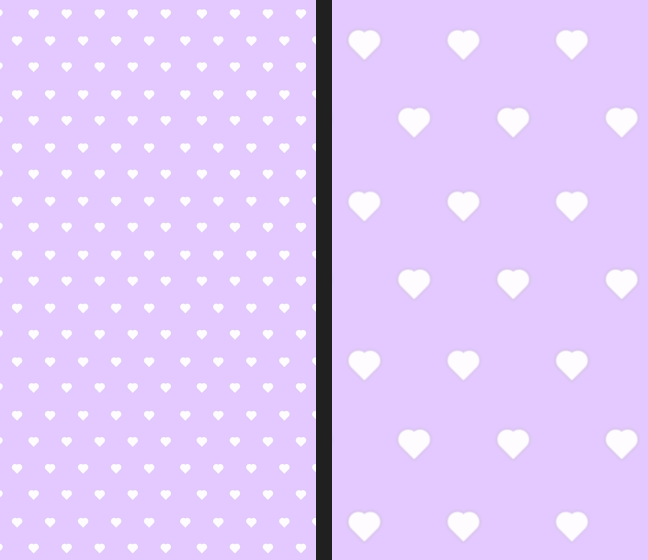
Left: the whole. Right: its middle third, enlarged.
Give the GLSL for this pattern, as a Shadertoy shader.

```glsl
// Staggered rows of small white hearts with faint mauve rims on pale lavender.

// Lengths are fractions of the canvas width; y runs down from the top edge.
const vec3 LAVENDER = vec3(0.89, 0.79, 1.00);
const vec3 RIM = vec3(0.85, 0.765, 0.92);
const vec3 WHITE = vec3(0.995, 0.99, 1.00);

const float BLOCK_WIDTH = 0.5324;   // five columns plus a slightly wider gap
const float COLUMNS = 5.0;
const float COLUMN_PITCH = 0.1045;
const float ROW_PERIOD = 0.1692;    // distance between rows of the same phase
const vec2 FIRST_HEART = vec2(0.1065, 0.0440);
const vec2 STAGGER = vec2(-0.0525, 0.0868);

const float HEART_SIZE = 0.0251;
const float HEART_ROUNDING = 0.06;
const float HEART_MIDDLE = 0.55;
const float RIM_WIDTH = 0.0024;
const float EDGE_SOFTNESS = 0.0008;
const float ROW_JITTER = 0.0008;

float hash(vec2 p) {
    return fract(sin(dot(p, vec2(127.1, 311.7))) * 43758.5);
}

float dot2(vec2 v) {
    return dot(v, v);
}

// Signed distance to a unit heart, tip at the origin, lobes upward.
float heartDistance(vec2 p) {
    p.x = abs(p.x);
    if (p.x + p.y > 1.0)
        return length(p - vec2(0.25, 0.75)) - sqrt(2.0) / 4.0;
    float toCleft = dot2(p - vec2(0.0, 1.0));
    float toSide = dot2(p - 0.5 * max(p.x + p.y, 0.0));
    return sqrt(min(toCleft, toSide)) * sign(p.x - p.y);
}

// Distance to the nearest heart of one lattice (x) and that heart's hash (y).
vec2 heartLattice(vec2 p, vec2 first) {
    vec2 g = p - first + 0.5 * vec2(COLUMN_PITCH, ROW_PERIOD);
    float block = floor(g.x / BLOCK_WIDTH);
    float x = g.x - block * BLOCK_WIDTH;
    float column = min(floor(x / COLUMN_PITCH), COLUMNS - 1.0);
    float row = floor(g.y / ROW_PERIOD);

    vec2 q = vec2(x - (column + 0.5) * COLUMN_PITCH,
                  (row + 0.5) * ROW_PERIOD - g.y);
    q.y += ROW_JITTER * sin(row * 2.3 + first.y * 40.0);

    vec2 unit = q / HEART_SIZE + vec2(0.0, HEART_MIDDLE);
    float d = (heartDistance(unit) - HEART_ROUNDING) * HEART_SIZE;
    return vec2(d, hash(vec2(block * COLUMNS + column, row) + first));
}

void mainImage(out vec4 fragColor, in vec2 fragCoord) {
    vec2 p = vec2(fragCoord.x, iResolution.y - fragCoord.y) / iResolution.x;
    float pixel = 1.0 / iResolution.x;

    // Two interleaved lattices make the staggered rows.
    vec2 heart = vec2(1.0, 0.0);
    for (int i = 0; i < 2; i++) {
        vec2 candidate = heartLattice(p, FIRST_HEART + float(i) * STAGGER);
        if (candidate.x < heart.x) heart = candidate;
    }

    // Soft rim, a little stronger on some hearts than on others.
    float rim = exp(-pow(heart.x / RIM_WIDTH, 2.0)) * mix(0.65, 1.0, heart.y);
    vec3 color = mix(LAVENDER, RIM, rim);

    // White fill with a smoothed edge.
    float edge = 0.6 * pixel + EDGE_SOFTNESS;
    color = mix(color, WHITE, 1.0 - smoothstep(-edge, edge, heart.x));

    fragColor = vec4(color, 1.0);
}
```
